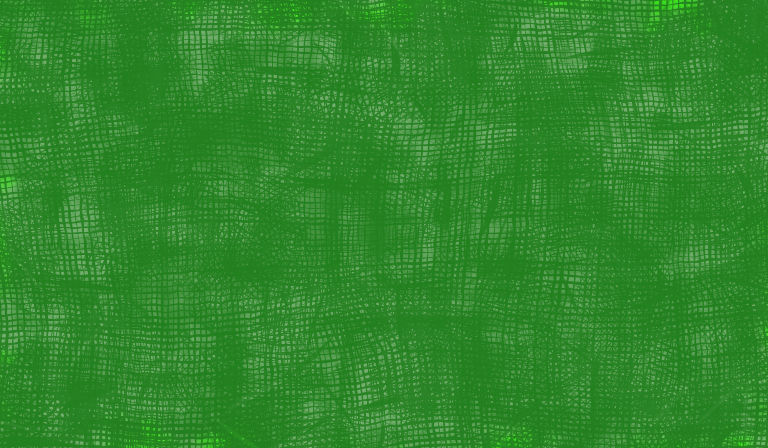
This texture is drawn by a Shadertoy shader. Its source:

```glsl
// Green woven gauze: crossed patches of fine thread mesh with blade strokes and neon worn edges.

const vec3 DEEP_GREEN = vec3(0.138, 0.503, 0.122);
const vec3 PALE_GREEN = vec3(0.45, 0.68, 0.43);
const vec3 NEON_GREEN = vec3(0.24, 0.90, 0.12);
const int MESH_PATCHES = 5;

vec2 hash2(vec2 p) {
    p = vec2(dot(p, vec2(127.1, 311.7)), dot(p, vec2(269.5, 183.3)));
    return fract(sin(p) * 43758.5);
}

mat2 rotation(float angle) {
    float c = cos(angle), s = sin(angle);
    return mat2(c, -s, s, c);
}

float cornerSlope(vec2 cell, vec2 offset) {
    float angle = 6.2832 * hash2(cell).x;
    return dot(vec2(cos(angle), sin(angle)), offset);
}

// Gradient noise, roughly -0.6 to 0.6
float gradientNoise(vec2 p) {
    vec2 i = floor(p), f = fract(p), e = vec2(1.0, 0.0);
    vec2 u = f * f * f * (f * (f * 6.0 - 15.0) + 10.0);
    float low = mix(cornerSlope(i, f), cornerSlope(i + e.xy, f - e.xy), u.x);
    float high = mix(cornerSlope(i + e.yx, f - e.yx), cornerSlope(i + e.xx, f - e.xx), u.x);
    return mix(low, high, u.y);
}

float fbm(vec2 p) {
    float sum = 0.0, gain = 0.6;
    for (int i = 0; i < 4; i++) {
        sum += gain * gradientNoise(p);
        p = rotation(0.6) * p * 2.1 + 7.3;
        gain *= 0.55;
    }
    return sum;
}

vec2 warp(vec2 p, float scale, float amount, float seed) {
    vec2 q = p * scale + seed;
    return p + amount * vec2(gradientNoise(q), gradientNoise(q + 31.7));
}

// Openness between parallel threads; each thread has its own thickness
float threadGap(float u, float halfWidth, float seed) {
    float fromThread = abs(fract(u) - 0.5);
    float width = halfWidth * (0.4 + 1.2 * hash2(vec2(floor(u), seed)).x);
    float soft = 0.5 * fwidth(u) + 0.01;
    return smoothstep(width - soft, width + soft, fromThread);
}

float meshGap(vec2 p, float frequency, float angle, float bend, float halfWidth, float seed) {
    vec2 q = rotation(angle) * warp(p, 1.9, bend, seed);
    q = warp(q, 30.0, 0.004, seed + 5.0) * frequency;
    return threadGap(q.x, halfWidth, seed) * threadGap(q.y, halfWidth, seed + 9.0);
}

// Scattered, slightly bent strokes that taper at both ends
float blades(vec2 p, float aspect, int count, float thickness, float seed, float soft) {
    float cover = 0.0;
    for (int i = 0; i < count; i++) {
        vec2 id = vec2(float(i), seed);
        vec2 place = hash2(id), shape = hash2(id + 40.3), look = hash2(id + 83.9);
        vec2 q = rotation(6.2832 * shape.x) * (p - place * vec2(aspect, 1.0));
        float x = q.x / mix(0.03, 0.10, shape.y);
        float y = q.y + 0.016 * (look.x - 0.5) * x * x;
        float width = thickness * (0.3 + look.y) * (1.0 - x * x);
        float stroke = smoothstep(soft, -soft, abs(y) - width);
        cover = max(cover, stroke * (0.6 + 0.4 * look.x));
    }
    return cover;
}

void mainImage(out vec4 fragColor, in vec2 fragCoord) {
    vec2 p = fragCoord / iResolution.y;
    float aspect = iResolution.x / iResolution.y;
    float soft = 0.8 / iResolution.y;

    // Distance to the nearest border, made ragged
    vec2 border = min(p, vec2(aspect, 1.0) - p);
    float edge = min(border.x, border.y);
    float wornEdge = smoothstep(0.065, 0.0, edge + 0.12 * fbm(p * 9.0 + 3.0));
    float outer = smoothstep(0.45, 0.05, edge);

    // Cloudy pigment with horizontal and vertical brush drag
    float clouds = fbm(p * 5.0 + 12.0);
    float drag = gradientNoise(p * vec2(3.0, 30.0)) + gradientNoise(p * vec2(28.0, 3.0) + 50.0);
    float paleBlades = outer * blades(p, aspect, 60, 0.007, 4.0, soft);
    float tone = 0.66 + 0.7 * clouds + 0.4 * drag + 0.12 * outer + 0.35 * paleBlades;
    tone = clamp(tone, 0.08, 1.1);

    // A nearly straight mesh, thickened in mottled spots
    float thickness = clamp(0.15 - 0.20 * fbm(p * 9.0 + 70.0), 0.06, 0.34);
    float open = meshGap(p, 78.0, 0.02, 0.06, thickness, 1.0);

    // Finer meshes crossing it at other angles, each in its own patches
    for (int i = 0; i < MESH_PATCHES; i++) {
        float k = float(i), seed = 14.0 + 13.0 * k;
        float cover = smoothstep(-0.02, 0.16, fbm(p * 4.5 + seed * 1.7));
        float gap = meshGap(p, 80.0 + 7.0 * k, 0.35 + 0.97 * k, 0.14, 0.13, seed);
        open *= mix(1.0, gap, cover);
    }

    // Pale veil keeps a little colour over the threads
    float veil = 0.09 * smoothstep(-0.1, 0.5, clouds + 0.35 * drag + 0.1 * outer);
    float light = tone * open + veil + 0.12 * paleBlades;
    light *= 1.0 - 0.92 * blades(p, aspect, 120, 0.007, 17.0, soft);

    float neon = wornEdge * smoothstep(-0.15, 0.25, fbm(p * 5.0 + 90.0));
    vec3 gapColor = mix(PALE_GREEN, NEON_GREEN, neon);
    fragColor = vec4(mix(DEEP_GREEN, gapColor, clamp(light, 0.0, 1.0)), 1.0);
}
```
